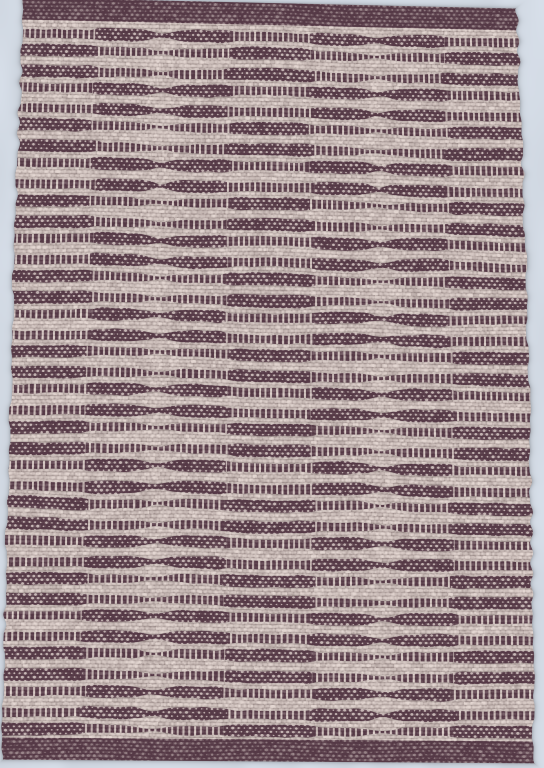
A WebGL 1 fragment shader for this texture:

```glsl
precision highp float;
// A handwoven rug on pale cloth: rows of plum yarn between cream cords.
// Column blocks swap between solid plum and a ladder of cream warps every
// two rows, and rows narrow at the middle of the two wide blocks.
uniform vec2 u_resolution;

#define ROWS 38.0          // plum rows between the end bands
#define ROW_PHASE 0.9
#define PICKS 5.0          // weft threads per row
#define WARPS 92.0         // warp threads across the rug
#define BAND 0.029         // height of each end band
#define SOLID_HALF 0.325   // half height of solid rows, in rows
#define LADDER_HALF 0.225  // half height of ladder rows
#define WOBBLE 0.15        // drift of the rows, in rows
#define PINCH 0.66         // narrowing inside the wide blocks

const vec3 PLUM = vec3(0.335, 0.225, 0.275);
const vec3 PLUM_LIT = vec3(0.50, 0.41, 0.44);
const vec3 CREAM = vec3(0.89, 0.84, 0.82);
const vec3 CREAM_SHADE = vec3(0.62, 0.56, 0.55);
const vec3 CLOTH = vec3(0.83, 0.86, 0.90);

float hash(vec2 p) {
  p = fract(p * vec2(0.1031, 0.1137));
  p += dot(p, p.yx + 33.33);
  return fract((p.x + p.y) * p.x * 7.31 + p.y * 17.7);
}

float noise(vec2 p) {
  vec2 i = floor(p), f = fract(p);
  f = f * f * (3.0 - 2.0 * f);
  return mix(mix(hash(i), hash(i + vec2(1, 0)), f.x),
             mix(hash(i + vec2(0, 1)), hash(i + vec2(1, 1)), f.x), f.y);
}

// Antialiased coverage of the side where d is negative; w is a pixel in d.
float cover(float d, float w) {
  return 1.0 - smoothstep(-0.65 * w, 0.65 * w, d);
}

// Cream warp ticks of uneven size showing through plain plum cloth.
float specks(vec2 cell, vec2 px) {
  vec2 p = fract(cell) - 0.5;
  float size = 0.12 + 0.16 * hash(floor(cell));
  return cover(length(p * vec2(1.0, 0.75)) - size, px.x);
}

void main() {
  vec2 uv = gl_FragCoord.xy / u_resolution;
  float v = 1.0 - uv.y;

  // Slightly skewed outline; only its edge is ragged, not the weave inside
  float bow = sin(3.14159 * v);
  float left = mix(0.043, 0.004, v) - 0.004 * bow;
  float right = mix(0.949, 0.981, v) + 0.007 * bow;
  float top = mix(-0.004, 0.012, uv.x);
  float bottom = mix(0.989, 0.994, uv.x);
  float s = (uv.x - left) / (right - left);
  float t = (v - top) / (bottom - top);
  float ragged = 0.007 * (noise(vec2(v * 75.0, 3.0 + step(0.5, s))) - 0.5);
  float outside = max(max(left - uv.x, uv.x - right) + ragged,
                      1.4 * max(top - v, v - bottom));
  float rug = cover(outside, 1.0 / u_resolution.x);

  // Column blocks, mirrored about the centre line
  float q = abs(s - 0.5);
  float fromMiddle = abs(q - 0.2165);

  // Rows, spread apart in pairs and drifting gently
  float r = (t - BAND) / (1.0 - 2.0 * BAND) * ROWS + ROW_PHASE;
  r += WOBBLE * (noise(vec2(s * 6.0, r * 0.3)) - 0.5);
  float row = floor(r);
  float second = mod(row, 2.0);
  float y = fract(r) - 0.5 - 0.06 * (2.0 * second - 1.0);
  float edge = fromMiddle - 0.1335 - 0.012 * (hash(vec2(row, 5.0)) - 0.5);
  float pairOdd = mod(floor(row * 0.5), 2.0);
  float outer = smoothstep(-0.002, 0.002, edge);
  float solid = mix(1.0 - outer, outer, pairOdd);
  float softOuter = smoothstep(-0.018, 0.018, edge);
  float thick = mix(1.0 - softOuter, softOuter, pairOdd);
  float pinchWidth = 0.022 + 0.014 * hash(vec2(row, 9.0));
  float pinch = exp(-pow(fromMiddle / pinchWidth, 2.0));

  // Row height, with a slightly uneven edge
  float rowHalf = mix(LADDER_HALF, SOLID_HALF, thick);
  rowHalf *= 1.0 - PINCH * pinch;
  rowHalf += 0.08 * (noise(vec2(s * 45.0, row * 3.7 + step(0.0, y))) - 0.5);

  // Thread grid, every other pick shifted by half a warp
  vec2 px = vec2(WARPS, ROWS * PICKS) / u_resolution;
  float pick = r * PICKS;
  float warp = s * WARPS + 0.3 * noise(vec2(s * 30.0, row));
  vec2 cell = vec2(warp + 0.5 * mod(floor(pick), 2.0), pick);
  vec2 thread = fract(cell) - 0.5;
  float bump = 1.0 - dot(thread * thread, vec2(1.2, 2.4));
  float fibre = hash(floor(cell));
  float grain = noise(uv * vec2(300.0, 420.0));

  // Yarn colours
  float lit = 0.80 * bump + 0.36 * fibre + 0.40 * grain - 0.36;
  vec3 cream = mix(CREAM_SHADE, CREAM, clamp(lit, 0.0, 1.0));
  vec3 plum = mix(PLUM, PLUM_LIT, clamp(1.3 * lit - 0.55, 0.0, 1.0));

  // Solid cloth shows ticks; ladders show upright bars
  float dots = 0.75 * specks(cell, px);
  float bars = cover(abs(fract(warp) - 0.5) - 0.18, px.x);
  bars *= 0.8 + 0.2 * hash(vec2(floor(warp), row));
  vec3 barColor = mix(cream, CREAM, 0.5);
  vec3 rowColor = mix(plum, barColor, mix(bars, dots, solid));
  float inRow = cover(abs(y) - rowHalf, ROWS / u_resolution.y);
  float crease = 1.0 - 0.10 * exp(-abs(abs(y) - rowHalf) * 22.0);
  vec3 color = mix(cream * crease, rowColor, inRow);

  // Plain plum bands at both ends
  float band = cover(min(t, 1.0 - t) - BAND, 1.0 / u_resolution.y);
  color = mix(color, mix(plum, cream, 0.45 * dots), band);

  // Cloth underneath, with soft folds and the rug's shadow
  vec3 cloth = CLOTH * (0.98 + 0.04 * noise(uv * vec2(30.0, 9.0)));
  cloth *= 1.0 - 0.22 * exp(-max(outside, 0.0) * 260.0);
  gl_FragColor = vec4(mix(cloth, color, rug), 1.0);
}
```
